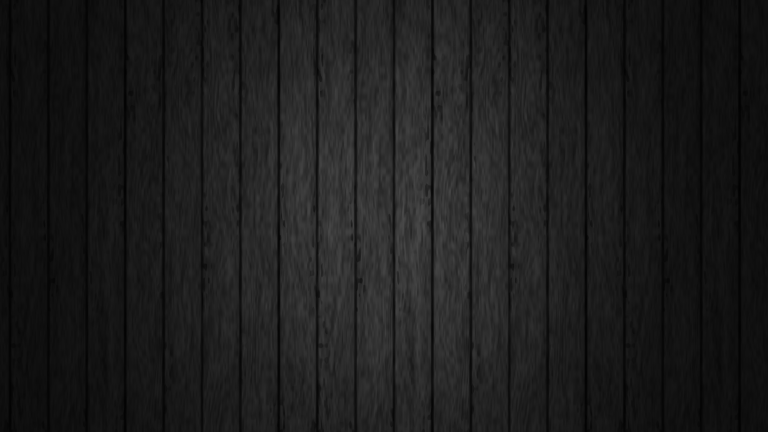
Reproduce this texture procedurally as a Shadertoy shader.

```glsl
// Dark vertical wood planks lit by a soft oval glow at the centre.
// Twenty planks span the width and their grain repeats every eight; stretched
// value noise makes fibres, curved rings and flecks, and distances make seams.

float hash(vec2 p) {
    vec3 q = fract(p.xyx * 0.1031);
    q += dot(q, q.yzx + 33.33);
    return fract((q.x + q.y) * q.z);
}

float noise(vec2 p) {
    vec2 cell = floor(p);
    vec2 f = fract(p);
    f = f * f * (3.0 - 2.0 * f);
    return mix(mix(hash(cell), hash(cell + vec2(1, 0)), f.x),
               mix(hash(cell + vec2(0, 1)), hash(cell + vec2(1, 1)), f.x), f.y);
}

// Relative brightness of the wood; p.x runs 0..1 across a plank
float woodGrain(vec2 p, float seed) {
    vec2 shift = vec2(seed * 37.0, seed * 19.0);

    // Fibres bend slightly as they run along the plank
    float bend = noise(vec2(p.x * 2.0, p.y * 9.0) + shift) - 0.5;
    float x = p.x + 0.12 * bend;

    // Long streaks, then short crisp fibres and pores
    float fibres = 0.14 * (noise(vec2(x * 6.0, p.y * 5.0) + shift) - 0.5);
    fibres += 0.26 * (noise(vec2(x * 14.0, p.y * 22.0) + shift + 11.7) - 0.5);
    fibres += 0.34 * (noise(vec2(x * 25.0, p.y * 64.0) + shift + 23.4) - 0.5);

    // Long curved growth rings, fading in and out
    float field = noise(vec2(p.x * 1.8, p.y * 4.0) + shift);
    float rings = 0.09 * field * sin(field * 42.0 + x * 28.0);

    // Thin dark flecks gathered in worn patches near the plank edges
    float patches = smoothstep(0.45, 0.8, noise(vec2(p.x * 2.0, p.y * 6.0) + shift + 5.0));
    float flecks = smoothstep(0.55, 0.8, noise(vec2(x * 15.0, p.y * 60.0) + shift + 41.0));
    float rim = smoothstep(0.1, 0.45, abs(p.x - 0.5));
    return 1.0 + fibres + rings - 0.38 * patches * flecks * (0.3 + 0.7 * rim);
}

void mainImage(out vec4 fragColor, in vec2 fragCoord) {
    vec2 uv = fragCoord / iResolution.xy;

    // Plank layout
    float across = (uv.x - 0.013) * 20.0;
    float plank = mod(floor(across), 8.0);
    float seam = mod(floor(across + 0.5), 8.0);
    float side = fract(across + 0.5) - 0.5;
    float pixel = 20.0 / iResolution.x;

    // Wood with a small tone change from plank to plank
    float wood = woodGrain(vec2(fract(across), uv.y), plank + 1.0);
    wood *= 0.97 + 0.07 * hash(vec2(plank, 4.0));

    // Seams: thin uneven groove, soft shade and a faint bevel; every fourth is deeper
    float depth = mod(seam, 4.0) == 3.0 ? 0.74 : 0.48 + 0.18 * hash(vec2(seam, 9.0));
    depth *= 0.8 + 0.35 * noise(vec2(seam * 7.0, uv.y * 30.0));
    float groove = 1.0 - smoothstep(0.01, 0.03 + pixel, abs(side));
    float shade = exp(-abs(side) * 14.0);
    float bevel = exp(-pow((side - 0.085) / 0.03, 2.0));
    wood *= (1.0 - depth * groove) * (1.0 - 0.2 * shade) * (1.0 + 0.08 * bevel);

    // Oval light, narrow across and tall
    vec2 c = uv - 0.5;
    float light = 0.052 + 0.172 * exp(-13.5 * c.x * c.x - 2.7 * c.y * c.y);

    fragColor = vec4(vec3(clamp(light * wood, 0.0, 1.0)), 1.0);
}
```
